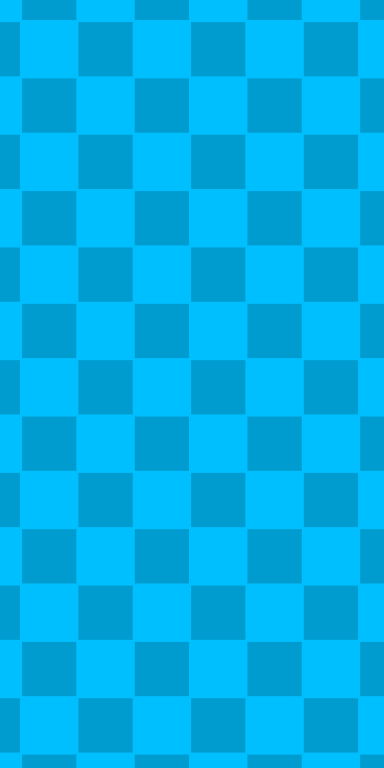
Write a WebGL 1 fragment shader that draws this pattern.

```glsl
precision highp float;

// A two-tone blue checkerboard: dark squares on a bright ground.
// Each dark square is a box distance inside its cell, slightly inset so
// that the bright cells join through narrow gaps at the corners.

uniform vec2 u_resolution;

// Signed distance to an axis-aligned square centred on the origin.
float squareDistance(vec2 p, float halfSide) {
  vec2 d = abs(p) - halfSide;
  return length(max(d, 0.0)) + min(max(d.x, d.y), 0.0);
}

void main() {
  // Canvas widths, measured from the top left corner
  vec2 uv = vec2(gl_FragCoord.x, u_resolution.y - gl_FragCoord.y) / u_resolution.x;

  // Square cells, shifted so that the board is cropped on every side
  float pitch = 0.14674;
  vec2 grid = (uv - 0.0548) / pitch;
  vec2 cell = floor(grid);
  float isDark = mod(cell.x + cell.y, 2.0);

  // Inset square with an edge one pixel soft
  float pixel = 1.0 / (u_resolution.x * pitch);
  float dist = squareDistance(fract(grid) - 0.5, 0.482);
  float coverage = isDark * clamp(0.5 - dist / pixel, 0.0, 1.0);

  vec3 brightBlue = vec3(0.0, 0.75, 1.0);
  vec3 darkBlue = vec3(0.0, 0.61, 0.81);
  gl_FragColor = vec4(mix(brightBlue, darkBlue, coverage), 1.0);
}
```
